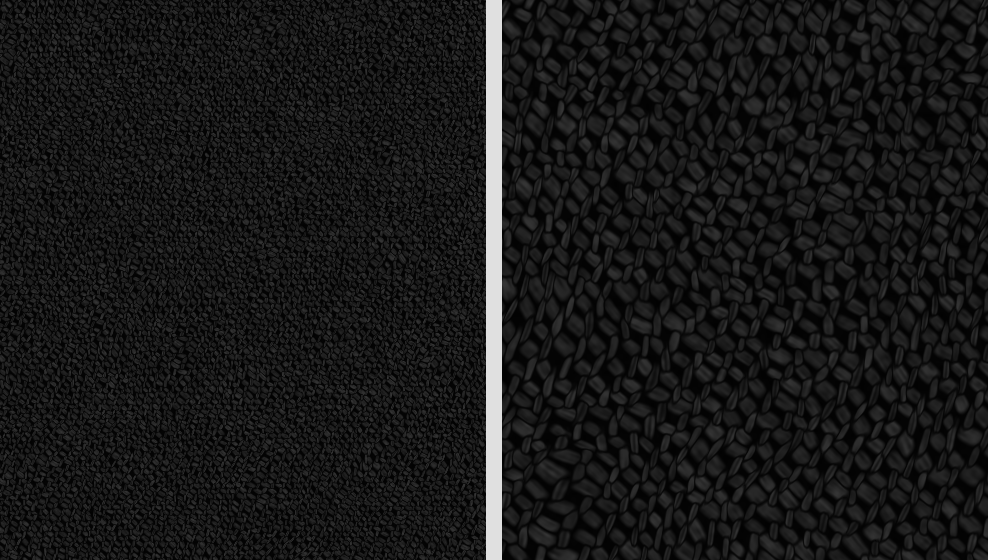
Left: the whole. Right: its middle third, enlarged.
Write a WebGL 1 fragment shader that draws this texture.

```glsl
precision highp float;
// Charcoal woven cloth: broad slanted weft floats between thin upright warp slivers.
uniform vec2 u_resolution;

#define CELLS 103.0        // weave cells per canvas height
#define WEFT_ANGLE -0.72   // lean of the broad floats, radians
#define WARP_ANGLE 1.27    // lean of the thin slivers, radians
#define WEFT_SIZE vec2(0.84, 0.5)
#define WARP_SIZE vec2(0.95, 0.29)
#define COLUMN_LEAN 0.2    // sideways shift of the weave per row
#define JITTER 0.36        // scatter of each stitch
#define WANDER 0.8         // slow drift of the threads
#define GAP_COLOR vec3(0.013)
#define YARN_COLOR vec3(0.119)
#define FIBRE 0.75         // strength of streaks along the yarn

float hash(vec2 p) {
  vec3 q = fract(p.xyx * vec3(0.1031, 0.1030, 0.0973));
  q += dot(q, q.yzx + 33.33);
  return fract((q.x + q.y) * q.z);
}

float noise(vec2 p) {
  vec2 cell = floor(p);
  vec2 f = fract(p);
  f = f * f * (3.0 - 2.0 * f);
  float low = mix(hash(cell), hash(cell + vec2(1.0, 0.0)), f.x);
  float high = mix(hash(cell + vec2(0.0, 1.0)), hash(cell + vec2(1.0)), f.x);
  return mix(low, high, f.y);
}

// Position along and across a stitch leaning at the given angle.
vec2 alignTo(vec2 p, float angle) {
  float c = cos(angle);
  float s = sin(angle);
  return vec2(c * p.x + s * p.y, c * p.y - s * p.x);
}

// Rounded metric: 1 on the outline of the stitch.
float stitchMetric(vec2 local, vec2 size) {
  vec2 a = abs(local) / size;
  return pow(dot(a * a, a) + 0.0001, 1.0 / 3.0);
}

void main() {
  vec2 weave = gl_FragCoord.xy / u_resolution.y * CELLS + 40.0;

  // Uneven threads: slow drift plus a finer wobble
  vec2 drift = vec2(noise(weave * 0.13), noise(weave * 0.13 + 71.0)) - 0.5;
  vec2 wobble = vec2(noise(weave * 0.4 + 19.0), noise(weave * 0.4 + 53.0)) - 0.5;
  vec2 p = weave + WANDER * (2.0 * drift + 0.6 * wobble);

  // Nearest two stitches; every row slides by its own slowly varying amount
  float nearest = 9.0;
  float second = 9.0;
  float tone = 0.0;
  float ply = 0.0;
  vec2 fibrePos = vec2(0.0);
  for (int j = -1; j <= 1; j++) {
    float row = floor(p.y) + float(j);
    float x = p.x + COLUMN_LEAN * row + 0.9 * noise(vec2(p.x * 0.07, row * 1.3));
    for (int i = -1; i <= 1; i++) {
      vec2 id = vec2(floor(x) + float(i), row);
      float isWarp = mod(id.x + id.y, 2.0);
      vec2 rnd = vec2(hash(id + 7.3), hash(id + 91.7));
      float slub = noise(vec2(id.x * 0.15, id.y * 0.8) + 15.0);

      vec2 size = mix(WEFT_SIZE * (0.82 + 0.34 * slub),
                      WARP_SIZE * (1.1 - 0.2 * slub), isWarp);
      size *= 0.84 + 0.3 * rnd.y;
      float angle = mix(WEFT_ANGLE, WARP_ANGLE, isWarp) + 0.36 * (rnd.x - 0.5);
      vec2 offset = vec2(x, p.y) - id - 0.5 - JITTER * (rnd - 0.5);
      vec2 local = alignTo(offset, angle);
      float d = stitchMetric(local, size);

      if (d < nearest) {
        second = nearest;
        nearest = d;
        tone = 0.8 + 0.36 * hash(id + 33.1);
        ply = isWarp * step(0.5, hash(id + 57.9));
        fibrePos = local;
      } else {
        second = min(second, d);
      }
    }
  }

  // Soft yarn body with a dark seam where stitches meet
  float body = smoothstep(1.08, 0.5, nearest);
  float seam = mix(0.25, 1.0, smoothstep(0.0, 0.4, second - nearest));
  float groove = 1.0 - 0.45 * ply * smoothstep(0.14, 0.0, abs(fibrePos.y));

  // Fibre streaks, fine fuzz and broad patches of shade
  float streak = noise((fibrePos + 13.0 * tone) * vec2(1.0, 5.5) + 60.0);
  float fuzz = noise(weave * 3.1);
  float patchShade = 0.97 + 0.06 * noise(weave * 0.07 + 5.0);
  float light = tone * patchShade * (1.0 + FIBRE * (streak - 0.5) + 0.3 * (fuzz - 0.5));

  vec3 color = GAP_COLOR * (0.6 + 0.8 * fuzz) + YARN_COLOR * body * seam * groove * light;
  gl_FragColor = vec4(color, 1.0);
}
```
